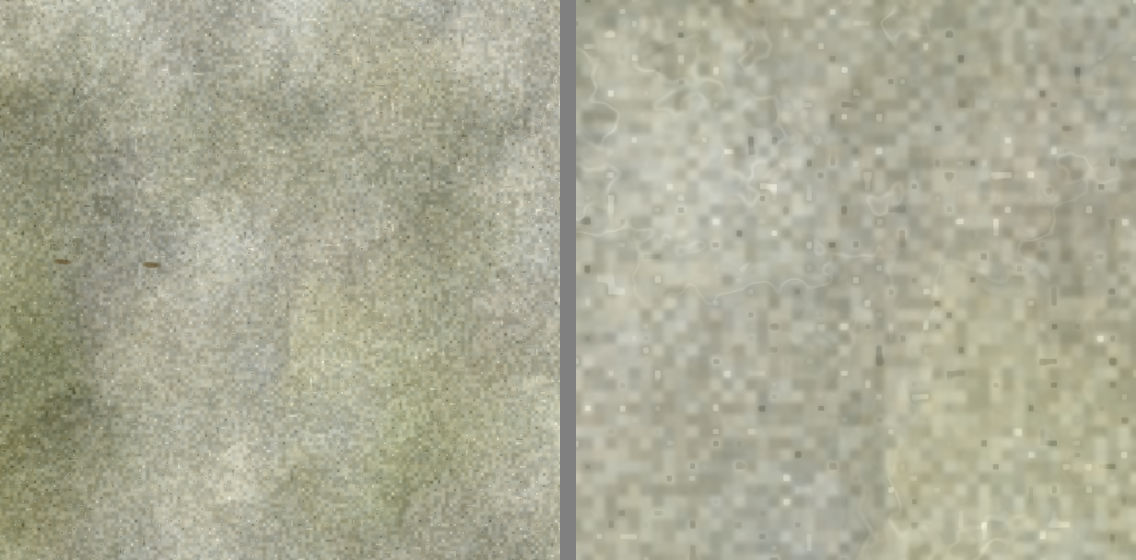
Left, the full canvas; right, a detail of the centre.
Give the GLSL for this texture, as a Shadertoy shader.

```glsl
// Weathered plaster wall with pale lime veins, olive moss stains and fine grain.

const vec3 PLASTER = vec3(0.662, 0.660, 0.602);
const vec3 MOSS_SHIFT = vec3(-0.012, -0.004, -0.072);
const vec3 RUST = vec3(0.43, 0.37, 0.23);
const float GRAIN_CELLS = 144.0;
const float GRAIN_CONTRAST = 0.070;
const float MOTTLE_CONTRAST = 0.125;
const float VEIN_STRENGTH = 0.065;
const float FLECK_STRENGTH = 0.11;
const float CHIP_CELLS = 5.0;
const float CHIP_CHANCE = 0.14;

// Broad weathering: centre and radii, then change of brightness and of moss.
const int PATCHES = 8;
const vec4 PATCH_SHAPE[PATCHES] = vec4[](
    vec4(0.03, 0.25, 0.13, 0.35), vec4(0.07, 0.78, 0.11, 0.17),
    vec4(0.18, 0.47, 0.07, 0.20), vec4(0.35, 1.00, 0.50, 0.14),
    vec4(1.01, 0.60, 0.10, 0.45), vec4(0.66, 0.29, 0.15, 0.25),
    vec4(0.64, 0.12, 0.10, 0.08), vec4(0.78, 0.66, 0.11, 0.20));
const vec2 PATCH_EFFECT[PATCHES] = vec2[](
    vec2(-0.15, 0.85), vec2(-0.085, 0.25),
    vec2(-0.055, -0.35), vec2(0.070, -0.20),
    vec2(0.105, -0.45), vec2(0.005, 0.75),
    vec2(-0.055, 0.30), vec2(-0.045, 0.0));

float hash(vec2 p) {
    vec3 q = fract(vec3(p.xyx) * 0.1031);
    q += dot(q, q.yzx + 33.33);
    return fract((q.x + q.y) * q.z);
}

// Value noise from -1 to 1; a larger crispness flattens the cell centres.
float noise(vec2 p, float crispness) {
    vec2 cell = floor(p);
    vec2 f = smoothstep(crispness, 1.0 - crispness, fract(p));
    float low = mix(hash(cell), hash(cell + vec2(1, 0)), f.x);
    float high = mix(hash(cell + vec2(0, 1)), hash(cell + vec2(1, 1)), f.x);
    return 2.0 * mix(low, high, f.y) - 1.0;
}

float fbm(vec2 p) {
    const mat2 TURN = mat2(0.96, 0.28, -0.28, 0.96);
    float sum = 0.0;
    float amplitude = 0.5;
    for (int i = 0; i < 5; i++) {
        sum += amplitude * noise(p, 0.0);
        p = TURN * p * 2.03 + 17.3;
        amplitude *= 0.63;
    }
    return sum;
}

// Returns the change of brightness and of moss at a point.
vec2 weathering(vec2 p) {
    vec2 effect = vec2(0.0);
    for (int i = 0; i < PATCHES; i++) {
        vec2 d = (p - PATCH_SHAPE[i].xy) / PATCH_SHAPE[i].zw;
        effect += PATCH_EFFECT[i] * exp(-dot(d, d));
    }
    return effect;
}

// Thin pale lines along the zero level of noise, drawn out downwards.
float veins(vec2 p, vec2 warp) {
    float line = abs(noise(p * vec2(17.0, 9.0) + 2.2 * warp + 51.0, 0.0));
    float presence = smoothstep(-0.15, 0.45, fbm(p * 5.0 + 83.0));
    return (1.0 - smoothstep(0.02, 0.20, line)) * presence * mix(0.5, 1.0, p.y);
}

// Rare, flat rusty chips scattered one to a cell.
float chips(vec2 p, vec2 warp) {
    vec2 cell = floor(p * CHIP_CELLS);
    vec2 centre = 0.25 + 0.5 * vec2(hash(cell + 7.0), hash(cell + 29.0));
    vec2 d = (fract(p * CHIP_CELLS) - centre + 0.04 * warp) / vec2(0.10, 0.03);
    return (1.0 - smoothstep(0.4, 1.1, length(d))) * step(hash(cell + 61.0), CHIP_CHANCE);
}

void mainImage(out vec4 fragColor, in vec2 fragCoord) {
    vec2 p = fragCoord / iResolution.xy;
    vec2 warp = vec2(fbm(p * 9.0 + 11.0), fbm(p * 9.0 + 37.0));
    vec2 weather = weathering(p + 0.07 * warp);

    // Mottling runs slightly downwards, like the marks of seeping water.
    float mottle = fbm(p * vec2(8.0, 5.0) + 0.7 * warp + 5.0);
    float moss = 0.27 + weather.y + 0.65 * fbm(p * vec2(5.0, 4.0) + 71.0);
    moss = clamp(moss, 0.0, 1.2);

    // Fine grain with sparse bright and dark flecks.
    vec2 grainPoint = p * GRAIN_CELLS;
    float grain = noise(grainPoint + 3.0, 0.12);
    float fleck = noise(grainPoint + 211.0, 0.12);
    fleck = smoothstep(0.80, 1.0, fleck) - smoothstep(0.80, 1.0, -fleck);
    float hueGrain = noise(grainPoint * 0.7 + 401.0, 0.12);

    float light = weather.x + MOTTLE_CONTRAST * mottle + GRAIN_CONTRAST * grain
        + FLECK_STRENGTH * fleck + VEIN_STRENGTH * veins(p, warp);

    vec3 color = PLASTER + light + MOSS_SHIFT * moss;
    color += vec3(0.006, -0.002, -0.014) * (hueGrain + 1.5 * warp.x);
    color = mix(color, RUST + 0.5 * light, 0.75 * chips(p, warp));
    fragColor = vec4(clamp(color, 0.0, 1.0), 1.0);
}
```
